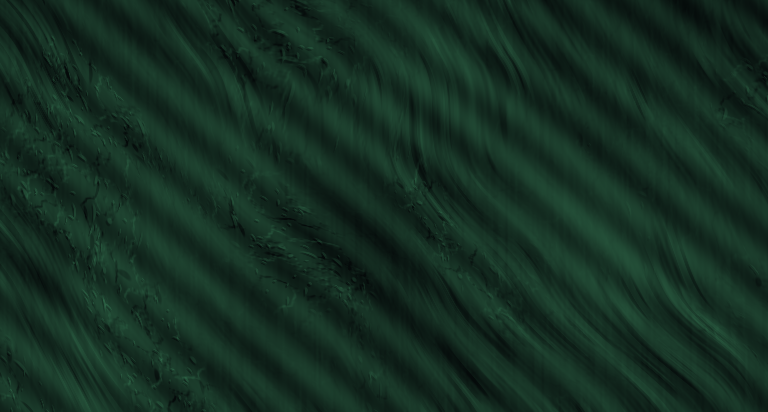
Write a Shadertoy shader that draws this background.

```glsl
// Dark green painted wall crossed by soft diagonal bands of light and shadow.
// The bands are a cosine wave; the paint relief is stretched noise lit from
// the upper left, with dry-brush bristles, rough patches and raised flecks.

float hash(vec2 p) {
    return fract(sin(dot(p, vec2(127.1, 311.7))) * 43758.5453);
}

float noise(vec2 p) {
    vec2 i = floor(p), f = fract(p);
    f = f * f * (3.0 - 2.0 * f);
    return mix(mix(hash(i), hash(i + vec2(1, 0)), f.x),
               mix(hash(i + vec2(0, 1)), hash(i + vec2(1, 1)), f.x), f.y);
}

float fbm(vec2 p) {
    float sum = 0.0, amp = 0.5;
    for (int i = 0; i < 4; i++) {
        sum += amp * noise(p);
        p = mat2(1.6, 1.2, -1.2, 1.6) * p + 7.3;
        amp *= 0.5;
    }
    return sum;
}

mat2 rotate(float a) {
    return mat2(cos(a), sin(a), -sin(a), cos(a));
}

// Frame of the brush: x runs along the stroke, steeply down to the right
vec2 strokeSpace(vec2 p) {
    vec2 bend = vec2(noise(p * 3.5), noise(p * 3.5 + 19.0)) - 0.5;
    return rotate(1.0) * (p + 0.13 * bend);
}

// Thick paint: lumps, ridges and a ragged crust, all drawn out by the brush
float paintHeight(vec2 p) {
    vec2 q = strokeSpace(p);
    float crust = fbm(q * vec2(16.0, 30.0));
    return 0.5 * noise(q * vec2(6.0, 28.0)) + 0.4 * noise(q * vec2(11.0, 75.0) + 5.0)
         + 0.5 * smoothstep(0.42, 0.56, crust);
}

// Soft tilted oval used for broad light and shade
float pool(vec2 p, vec2 center, vec2 size) {
    vec2 d = rotate(0.75) * (p - center) / size;
    return exp(-dot(d, d));
}

// Sparse slim dabs of paint, one possible per cell
float flecks(vec2 p, float cells) {
    vec2 g = p * cells;
    float sum = 0.0;
    for (int y = -1; y <= 1; y++)
    for (int x = -1; x <= 1; x++) {
        vec2 id = floor(g) + vec2(x, y);
        float pick = hash(id + 3.7);
        vec2 d = g - id - vec2(hash(id), hash(id + 9.1));
        d = rotate(1.2 * hash(id + 5.3) - 0.5) * d;
        d.y += 0.35 * d.x * d.x;
        float r = length(d / vec2(0.15 + 0.4 * hash(id + 8.3), 0.06 + 0.07 * hash(id + 1.9)));
        sum += step(0.7, pick) * (1.0 - smoothstep(0.5, 1.1, r));
    }
    return min(sum, 1.0);
}

void mainImage(out vec4 fragColor, in vec2 fragCoord) {
    vec2 p = fragCoord / iResolution.y;

    // Diagonal bands at about forty degrees
    float band = 7.5 * (1.0 - p.y - 0.85 * p.x);
    float wave = -cos(6.2832 * (band - 0.5));
    float green = 0.178 + 0.052 * wave;

    // Broad light and shade
    green += 0.045 * pool(p, vec2(0.07, 0.17), vec2(0.5, 0.35));
    green += 0.045 * pool(p, vec2(1.56, 0.37), vec2(0.35, 0.14));
    green += 0.025 * pool(p, vec2(1.10, 0.85), vec2(0.30, 0.12));
    green -= 0.070 * pool(p, vec2(0.12, 0.32), vec2(0.12, 0.08));
    green -= 0.055 * pool(p, vec2(0.93, 0.36), vec2(0.28, 0.12));
    green -= 0.055 * pool(p, vec2(1.44, 0.68), vec2(0.28, 0.10));
    green -= 0.050 * pool(p, vec2(1.75, 0.98), vec2(0.45, 0.16));
    green -= 0.025 * smoothstep(0.75, 1.0, p.y);
    green += 0.10 * (fbm(p * 3.5 + 4.0) - 0.47);

    // Rough patches, stretched along the strokes
    vec2 q = strokeSpace(p);
    float rough = smoothstep(0.43, 0.60, fbm(q * vec2(2.2, 5.0) + 11.0));

    // Relief lit from the upper left
    float slope = paintHeight(p) - paintHeight(p + vec2(-0.003, 0.003));
    green += clamp(slope, -0.35, 0.35) * mix(0.035, 0.26, rough);

    // Dry-brush bristles: fine grain, plus combed streaks in places
    float combed = smoothstep(0.45, 0.6, fbm(q * vec2(3.0, 4.0) + 30.0));
    green += (noise(q * vec2(8.0, 140.0)) - 0.5) * mix(0.02, 0.06, combed);
    float streak = noise(q * vec2(5.0, 85.0) + 13.0);
    green += combed * (0.04 * smoothstep(0.7, 0.85, streak)
                     - 0.05 * smoothstep(0.3, 0.15, streak));
    green += 0.022 * (noise(p * vec2(170.0, 9.0)) - 0.5);

    // Raised flecks in two sizes with shadows below, and dark scrapes
    float dabs = max(flecks(q, 22.0), flecks(q + 2.7, 42.0));
    vec2 s = q + vec2(-0.002, 0.005);
    float shadow = max(flecks(s, 22.0), flecks(s + 2.7, 42.0));
    green += (0.08 * dabs - 0.06 * shadow * (1.0 - dabs)) * mix(0.06, 0.9, rough);
    green -= 0.07 * flecks(q + 5.3, 16.0) * rough;

    green = clamp(green, 0.04, 0.45);
    fragColor = vec4(0.45 * green, green, 0.67 * green + 0.012, 1.0);
}
```
